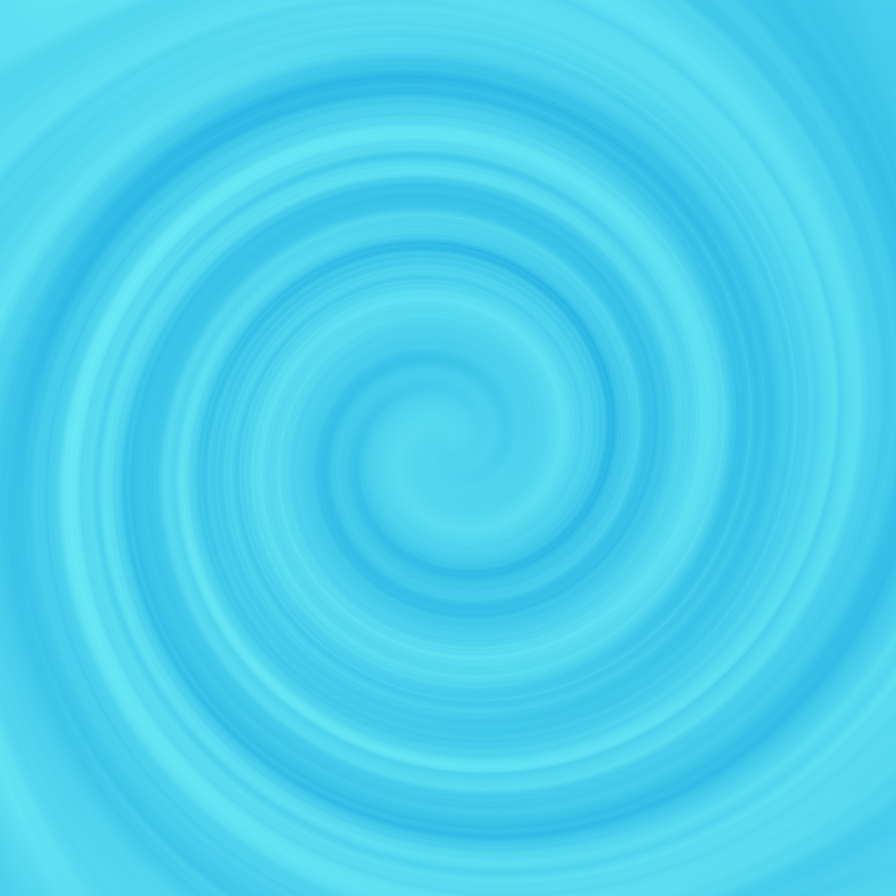
This background is drawn by a Shadertoy shader. Its source:

```glsl
// A cyan whirl: light and dark rays around the centre, wound into a spiral.
// Each point is unwound by a quadratic twist that fades out at the corners;
// soft angular bands and streaky periodic noise then pick a shade.

#define TWIST_TURNS 2.78
#define TWIST_RADIUS 0.707
#define RAY_STRENGTH 0.74
#define STREAK_STRENGTH 0.29
#define BASE_SHADE 0.53
#define DEEP_BLUE vec3(0.145, 0.70, 0.89)
#define PALE_CYAN vec3(0.43, 0.925, 0.965)

const float TAU = 6.2831853;

float hash(vec2 p) {
    return fract(sin(dot(p, vec2(127.1, 311.7))) * 43758.5453);
}

// Value noise that wraps after a whole turn
float ringNoise(float turn, float radius, float cells) {
    vec2 p = vec2(fract(turn) * cells, radius);
    vec2 i = floor(p);
    vec2 f = fract(p);
    f = f * f * (3.0 - 2.0 * f);
    float next = mod(i.x + 1.0, cells);
    float low = mix(hash(i), hash(vec2(next, i.y)), f.x);
    float high = mix(hash(i + vec2(0.0, 1.0)), hash(vec2(next, i.y + 1.0)), f.x);
    return mix(low, high, f.y);
}

float bell(float x) {
    return exp(-0.5 * x * x);
}

// Soft band around a centre angle; angles in degrees, turn in whole turns
float band(float turn, float centre, float width) {
    return bell((fract(turn - centre / 360.0 + 0.5) - 0.5) * 360.0 / width);
}

// Broad light and dark rays, drifting in angle with radius
float broadRays(float turn, float r) {
    float outer = smoothstep(0.40, 0.50, r);
    float shade = 0.0;
    shade += 0.40 * band(turn, mix(-38.0, 5.0, smoothstep(0.08, 0.38, r)), 29.0);
    shade -= 0.45 * band(turn, 112.0 - 133.0 * (r - 0.13), 22.0);
    shade += 0.30 * smoothstep(0.15, 0.34, r) * band(turn, 157.0 - 60.0 * max(r - 0.3, 0.0), 18.0);
    float lull = 1.0 - 0.4 * bell((r - 0.285) / 0.03) - 0.5 * smoothstep(0.44, 0.49, r);
    shade -= 0.45 * lull * band(turn, 199.0 + 285.0 * max(r - 0.2, 0.0), 23.0);
    shade += 0.34 * outer * band(turn, 200.0 + 300.0 * (r - 0.47), 28.0);
    return shade;
}

// Thin ridges and grooves, each confined to a range of radius
float thinRays(float turn, float r) {
    float shade = 0.0;
    shade += 0.26 * bell((r - 0.31) / 0.03) * band(turn, 55.0, 9.0);
    shade -= 0.22 * bell((r - 0.32) / 0.03) * band(turn, 24.0, 9.0);
    shade -= 0.26 * bell((r - 0.32) / 0.03) * band(turn, 300.0, 11.0);
    shade += 0.22 * bell((r - 0.32) / 0.05) * band(turn, 162.0, 7.0);
    shade -= 0.22 * bell((r - 0.44) / 0.05) * band(turn, 322.0, 9.0);
    return shade;
}

// Fine streaks: many cells in angle, few along the radius
float streaks(float turn, float r) {
    float sum = 0.0;
    float weight = 1.0;
    float cells = 17.0;
    for (int k = 0; k < 4; k++) {
        sum += weight * (ringNoise(turn, r * 5.0 + float(k) * 19.0, cells) - 0.5);
        weight *= 0.66;
        cells = floor(cells * 2.0);
    }
    return sum * smoothstep(0.02, 0.27, r);
}

void mainImage(out vec4 fragColor, in vec2 fragCoord) {
    vec2 p = (fragCoord - 0.5 * iResolution.xy) / min(iResolution.x, iResolution.y);
    float r = length(p);

    // Unwind the spiral
    float untwisted = max(1.0 - r / TWIST_RADIUS, 0.0);
    float angle = r > 0.0 ? atan(p.y, p.x) : 0.0;
    float turn = angle / TAU + TWIST_TURNS * untwisted * untwisted;

    // The contrast calms down towards the eye
    float contrast = RAY_STRENGTH * mix(0.12, 1.0, smoothstep(0.0, 0.18, r));
    float eye = 0.09 * (1.0 - smoothstep(0.03, 0.12, r));
    float shade = BASE_SHADE + eye + contrast * broadRays(turn, r);
    shade += thinRays(turn, r) + STREAK_STRENGTH * streaks(turn, r);

    fragColor = vec4(mix(DEEP_BLUE, PALE_CYAN, clamp(shade, 0.0, 1.0)), 1.0);
}
```
